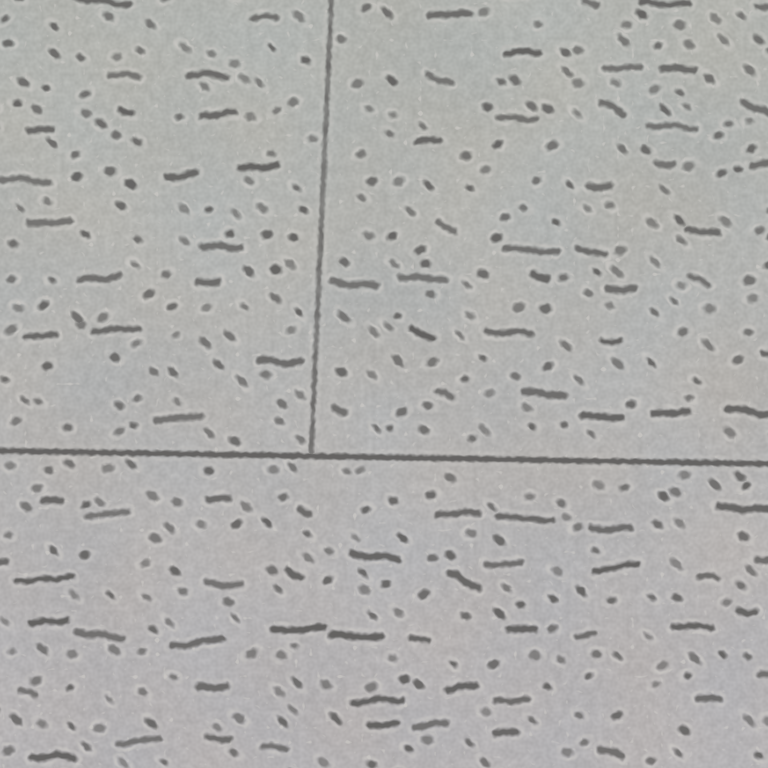
Reproduce this texture procedurally as a three.js fragment shader.

```glsl
// Fissured mineral ceiling panels: three slabs meet at a T of dark seams.
// Jittered cells scatter wavy fissures and round pinholes, each with a pale
// rim; gradient noise roughens the outlines and grains the grey face.

varying vec2 vUv;

const vec2 FISSURE_CELL = vec2(0.105, 0.073);
const vec2 PINHOLE_CELL = vec2(0.0415);
const vec3 FACE_TOP = vec3(0.695, 0.702, 0.685);
const vec3 FACE_BOTTOM = vec3(0.708, 0.698, 0.702);
const vec3 PIT = vec3(0.385, 0.380, 0.375);
const vec3 RIM = vec3(0.80, 0.79, 0.775);

float hash(vec2 p, float seed) {
  return fract(sin(dot(p, vec2(127.1, 311.7)) + seed * 74.7) * 43758.55);
}

vec2 gradient(vec2 cell) {
  float a = 6.2832 * hash(cell, 9.0);
  return vec2(cos(a), sin(a));
}

float noise(vec2 p) {
  vec2 i = floor(p), f = fract(p);
  vec2 u = f * f * f * (f * (f * 6.0 - 15.0) + 10.0);
  vec2 e = vec2(1.0, 0.0);
  float low = mix(dot(gradient(i), f), dot(gradient(i + e), f - e), u.x);
  float high = mix(dot(gradient(i + e.yx), f - e.yx),
                   dot(gradient(i + e.xx), f - e.xx), u.x);
  return mix(low, high, u.y);
}

// Distances to the horizontal seam (x) and to the upright above it (y)
vec2 seamDistance(vec2 p) {
  float across = p.y - (0.413 - 0.017 * p.x);
  float upright = p.x - (0.405 + 0.0447 * (p.y - 0.407));
  return vec2(abs(across), across > 0.0 ? abs(upright) : 1.0);
}

bool clearOfSeams(vec2 centre, vec2 reach) {
  vec2 s = seamDistance(centre);
  return s.x > reach.y && s.y > reach.x;
}

// Each mark is vec2(distance, depth); the nearer one wins
vec2 nearest(vec2 a, vec2 b) {
  return a.x < b.x ? a : b;
}

vec2 jitteredCentre(vec2 id, vec2 cell, float spread, float seed) {
  vec2 r = vec2(hash(id, seed), hash(id, seed + 1.0)) - 0.5;
  return (id + 0.5 + spread * r) * cell;
}

// Capsule with a wavy spine and uneven thickness
float fissureShape(vec2 p, float angle, float halfLength, float radius, float seed) {
  float c = cos(angle), s = sin(angle);
  p = vec2(c * p.x + s * p.y, c * p.y - s * p.x);
  p.y += 0.006 * noise(vec2(p.x * 38.0 + seed * 50.0, seed * 17.0));
  p.x -= clamp(p.x, -halfLength, halfLength);
  return length(p) - radius;
}

vec2 fissures(vec2 p) {
  vec2 mark = vec2(1.0, 0.0);
  vec2 base = floor(p / FISSURE_CELL);
  for (int y = -1; y <= 1; y++) for (int x = -1; x <= 1; x++) {
    vec2 id = base + vec2(float(x), float(y));
    vec2 centre = jitteredCentre(id, FISSURE_CELL, 0.62, 1.0);
    float halfLength = mix(0.010, 0.037, hash(id, 3.0));
    bool present = hash(id, 4.0) < 0.80;
    if (present && clearOfSeams(centre, vec2(halfLength + 0.012, 0.025))) {
      float tilt = 0.24 * (hash(id, 5.0) - 0.5);
      if (hash(id, 6.0) < 0.2) { tilt -= 0.4; halfLength *= 0.6; }
      float radius = mix(0.0032, 0.0044, hash(id, 7.0));
      float d = fissureShape(p - centre, tilt, halfLength, radius, hash(id, 8.0));
      mark = nearest(mark, vec2(d, mix(0.75, 1.0, hash(id, 10.0))));
    }
  }
  return mark;
}

vec2 pinholes(vec2 p) {
  vec2 mark = vec2(1.0, 0.0);
  vec2 base = floor(p / PINHOLE_CELL);
  for (int y = -1; y <= 1; y++) for (int x = -1; x <= 1; x++) {
    vec2 id = base + vec2(float(x), float(y));
    vec2 centre = jitteredCentre(id, PINHOLE_CELL, 0.8, 11.0);
    vec2 q = p - centre;
    bool present = hash(id, 13.0) < 0.82;
    if (present && length(q) < 0.02 && clearOfSeams(centre, vec2(0.014))
        && fissures(centre).x > 0.011) {
      float radius = mix(0.0038, 0.0064, hash(id, 14.0));
      q.y += q.x * (hash(id, 15.0) - 0.3);
      float d = length(q * vec2(0.85, 1.1)) - radius;
      mark = nearest(mark, vec2(d, mix(0.55, 0.95, hash(id, 16.0))));
    }
  }
  return mark;
}

float rimBand(float d) {
  return smoothstep(0.001, 0.004, d) * (1.0 - smoothstep(0.004, 0.009, d));
}

void main() {
  vec2 p = vUv;
  vec2 rough = p + 0.0022 * vec2(noise(p * 130.0), noise(p * 130.0 + 40.0));

  // Painted face with soft stains, grain and a few bright flecks
  vec3 color = mix(FACE_BOTTOM, FACE_TOP, smoothstep(0.0, 1.0, p.y));
  color += 0.018 * noise(p * 5.0) + 0.035 * noise(p * 75.0) + 0.035 * noise(p * 190.0);
  color += vec3(0.012, 0.0, -0.012) * noise(p * 9.0 + 20.0);
  color = mix(color, RIM, 0.7 * smoothstep(0.36, 0.6, noise(p * 105.0 + 7.0)));

  // Fissures and pinholes with broken pale rims
  vec2 mark = nearest(fissures(rough), pinholes(rough));
  float rimWear = clamp(0.5 + 0.9 * noise(p * 60.0 + 3.0), 0.0, 1.0);
  color = mix(color, RIM, rimBand(mark.x) * rimWear * 0.75);
  color = mix(color, PIT, mark.y * (1.0 - smoothstep(-0.0025, 0.0028, mark.x)));

  // Seams: the upright is fainter and more worn
  vec2 seam = seamDistance(rough) - vec2(0.0034, 0.0028);
  vec2 line = 1.0 - smoothstep(-0.002, 0.0025, seam);
  float wear = 0.72 + 0.3 * noise(p * 65.0 + 11.0);
  color = mix(color, RIM, 0.45 * rimWear * rimBand(min(seam.x, seam.y)));
  color = mix(color, PIT, max(line.x * 0.97, line.y * wear));

  gl_FragColor = vec4(color, 1.0);
}
```
